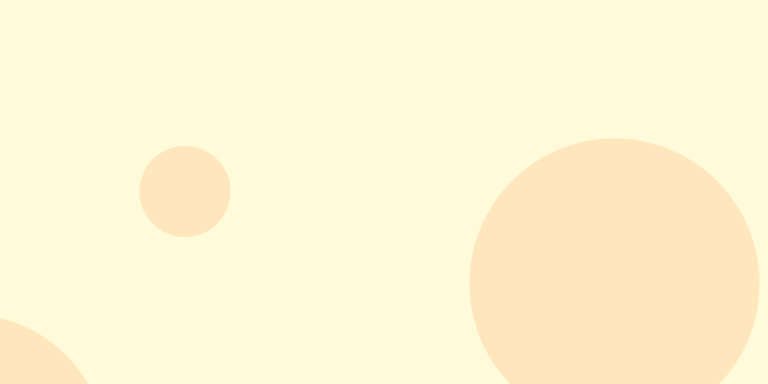
This background is drawn by a WebGL 1 fragment shader. Its source:

```glsl
precision highp float;

uniform vec2 u_resolution;

const vec3 CREAM = vec3(1.0, 0.98, 0.85);
const vec3 PEACH = vec3(1.0, 0.9, 0.74);

// Signed distance to a circle, negative inside
float circleDistance(vec2 p, vec2 center, float radius) {
    return length(p - center) - radius;
}

// Coverage of a shape, softened over one pixel
float coverage(float signedDistance, float pixel) {
    return clamp(0.5 - signedDistance / pixel, 0.0, 1.0);
}

void main() {
    // Canvas height is one unit
    float pixel = 1.0 / u_resolution.y;
    vec2 p = gl_FragCoord.xy * pixel;

    // Three flat discs: small left, large right, cropped corner
    float discs = circleDistance(p, vec2(0.4818, 0.5013), 0.1185);
    discs = min(discs, circleDistance(p, vec2(1.6003, 0.2617), 0.3776));
    discs = min(discs, circleDistance(p, vec2(-0.0859, -0.1815), 0.3636));

    gl_FragColor = vec4(mix(CREAM, PEACH, coverage(discs, pixel)), 1.0);
}
```
